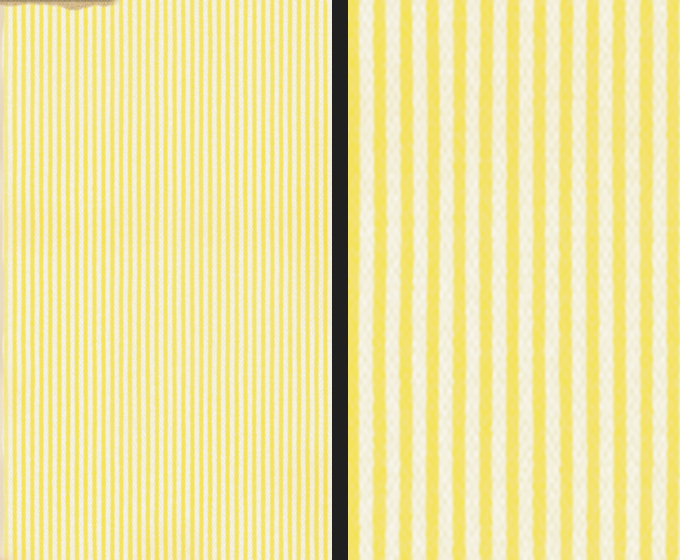
Left: the whole. Right: its middle third, enlarged.
A Shadertoy shader for this texture:

```glsl
// Worn woven cloth with thin yellow vertical stripes on cream, stained at the top left.

float hash(vec2 p) {
    return fract(sin(dot(p, vec2(127.1, 311.7))) * 43758.5453);
}

float noise(vec2 p) {
    vec2 i = floor(p), f = fract(p);
    f = f * f * (3.0 - 2.0 * f);
    return mix(mix(hash(i), hash(i + vec2(1, 0)), f.x),
               mix(hash(i + vec2(0, 1)), hash(i + vec2(1, 1)), f.x), f.y);
}

void mainImage(out vec4 fragColor, in vec2 fragCoord) {
    vec2 uv = fragCoord / iResolution.xy;
    vec2 p = fragCoord / iResolution.x;          // square units, width = 1
    float top = iResolution.y / iResolution.x - p.y;

    // Stripes: 37 across, with slightly wavering edges
    float across = (p.x - 0.0176) / 0.02674;
    across += 0.07 * (noise(vec2(across * 0.6, p.y * 9.0)) - 0.5);
    float id = floor(across + 0.5);
    float fray = 0.05 * (noise(vec2(id * 7.3, p.y * 170.0)) - 0.5);
    float blur = 0.07 + 0.6 * fwidth(p.x) / 0.02674;
    float d = abs(across - id) - 0.235 - fray;
    float stripe = 1.0 - smoothstep(-blur, blur, d);
    stripe *= id < 0.5 ? 0.65 : 1.0;

    // Weave: alternating threads with irregular tone
    vec2 thread = p * vec2(112.0, 125.0);
    float weave = sin(6.2832 * thread.x) * sin(3.1416 * thread.y);
    float slub = noise(p * vec2(260.0, 190.0)) - 0.5;
    float fade = noise(p * 5.0 + 3.0) - 0.5;

    vec3 cream = vec3(0.955, 0.942, 0.875);
    vec3 yellow = vec3(0.955, 0.890, 0.405);
    yellow.b += 0.05 * weave + 0.13 * slub + 0.10 * fade;
    cream += vec3(0.010, 0.012, 0.030) * weave + vec3(0.02, 0.025, 0.07) * slub;
    cream.b -= 0.04 * fade;
    vec3 col = mix(cream, yellow, stripe);

    // Soft yellowed patches and sparse specks
    float age = smoothstep(0.55, 0.9, noise(p * 4.0 + 11.0));
    col *= 1.0 - age * vec3(0.0, 0.012, 0.05);
    float speck = step(0.9985, hash(floor(p * 230.0)));
    col = mix(col, vec3(0.85, 0.77, 0.50), 0.4 * speck);

    // Rubbed left edge
    float rim = 0.010 + 0.007 * (noise(vec2(2.0, p.y * 14.0)) - 0.5);
    float edge = 1.0 - smoothstep(rim - 0.004, rim + 0.004, p.x);
    vec3 tan = mix(vec3(0.94, 0.90, 0.80), vec3(0.89, 0.81, 0.69),
                   noise(vec2(5.0, p.y * 8.0)));
    col = mix(col, tan, edge * 0.85);

    // Brown stain along the top left, with a small drip
    float drip = 0.018 * exp(-pow((p.x - 0.225) / 0.035, 2.0));
    float depth = 0.016 + drip + 0.008 * (noise(vec2(p.x * 45.0, 4.0)) - 0.5);
    float stain = 1.0 - smoothstep(depth - 0.006, depth + 0.005, top);
    stain *= 1.0 - smoothstep(0.32, 0.37, p.x);
    vec3 brown = vec3(0.80, 0.69, 0.52) + 0.10 * slub + 0.03 * weave;
    brown *= 1.0 - 0.28 * (1.0 - smoothstep(0.002, 0.009, top));
    col = mix(col, brown, stain * 0.85);

    // Faint pink at the bottom left and pale worn top right corner
    float pink = exp(-14.0 * length(p / vec2(0.35, 0.12)));
    col = mix(col, vec3(0.90, 0.73, 0.62), 0.6 * pink);
    float corner = smoothstep(0.025, 0.005, length(vec2(1.0 - p.x, top)));
    col = mix(col, vec3(0.96, 0.94, 0.88), corner);

    fragColor = vec4(clamp(col, 0.0, 1.0), 1.0);
}
```
